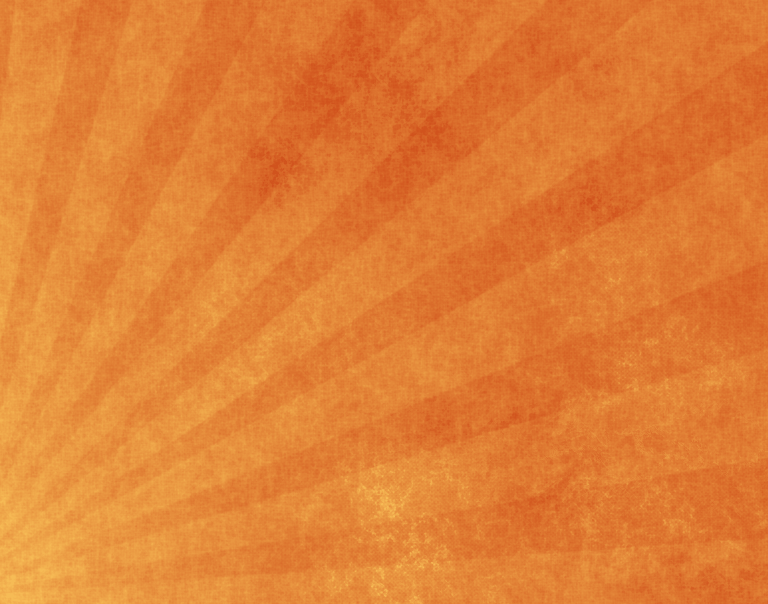
Give the GLSL for this background, as a Shadertoy shader.

```glsl
#define RAY_ORIGIN vec2(-0.099, 0.010)
#define RAY_PERIOD 10.7
#define RAY_SHIFT 18.6
#define RAY_HALF_WIDTH 0.215
#define RAY_DEPTH 0.19
#define STAIN_DEPTH 0.13
#define SCUFF_DEPTH 0.20
#define FLECK_GAIN 0.60
#define GRAIN_DEPTH 0.17
#define WEAVE_DEPTH 0.06
#define RUST vec3(0.85, 0.41, 0.16)
#define GOLD vec3(0.95, 0.69, 0.31)

vec2 hash2(vec2 cell) {
    vec3 h = fract(cell.xyx * vec3(0.1031, 0.1030, 0.0973));
    h += dot(h, h.yzx + 33.33);
    return fract((h.xx + h.yz) * h.zy);
}

// Distance to the nearest scattered point
float cellular(vec2 p) {
    vec2 cell = floor(p), local = fract(p);
    float nearest = 2.0;
    for (int y = -1; y <= 1; y++) {
        for (int x = -1; x <= 1; x++) {
            vec2 offset = vec2(x, y);
            vec2 delta = offset + hash2(cell + offset) - local;
            nearest = min(nearest, dot(delta, delta));
        }
    }
    return sqrt(nearest);
}

// Layered, warped sines in about -1 to 1
float stains(vec2 p) {
    float sum = 0.0, amplitude = 0.5;
    mat2 turn = mat2(0.8, 0.6, -0.6, 0.8);
    for (int i = 0; i < 6; i++) {
        p += 0.5 * sin(p.yx * 1.3 + float(i) * 1.7);
        sum += amplitude * sin(p.x) * sin(p.y + 0.8);
        p = turn * p * 1.9 + 2.3;
        amplitude *= 0.72;
    }
    return sum;
}

// Rough grit from cells of shrinking size
float grit(vec2 p) {
    float sum = 0.0, frequency = 38.0;
    for (int i = 0; i < 3; i++) {
        sum += cellular(p * frequency + float(i) * 7.3) - 0.48;
        frequency *= 2.1;
    }
    return sum;
}

float blob(vec2 p, vec2 centre, vec2 size) {
    vec2 d = (p - centre) / size;
    return exp(-dot(d, d));
}

// Coverage of the dark rays, fanning from the lower left
float rays(vec2 p) {
    vec2 d = p - RAY_ORIGIN;
    float angle = degrees(atan(d.y, d.x));
    angle += 0.15 * max(0.0, 29.0 - angle);
    float turn = (angle - RAY_SHIFT) / RAY_PERIOD - RAY_HALF_WIDTH;
    float edge = abs(fract(turn + 0.5) - 0.5) - RAY_HALF_WIDTH;
    float span = edge * radians(RAY_PERIOD) * length(d);
    float soft = 0.0015 + 0.5 / iResolution.y;
    return 1.0 - smoothstep(-soft, soft, span);
}

void mainImage(out vec4 fragColor, in vec2 fragCoord) {
    vec2 p = fragCoord / iResolution.y;
    float stain = stains(p * 7.0 + 1.0);
    float mottle = stains(p * 40.0 + 4.0);
    float rough = grit(p);
    vec2 ragged = p + 0.03 * vec2(stain + 0.5 * rough, mottle);

    // Warm light from the lower left and along the left edge
    float reach = length(p * vec2(1.2, 0.9));
    float tone = 0.19 + 0.50 * exp(-2.4 * reach * reach) + 0.12 * exp(-6.0 * reach);
    tone += 0.17 * exp(-5.0 * p.x);
    float fade = smoothstep(0.0, 0.5, length(p)) * 0.4 + 0.6;
    tone -= RAY_DEPTH * (rays(p) - 0.45) * fade * (0.95 + 0.2 * stain);

    // Worn golden areas
    float worn = blob(ragged, vec2(0.66, 0.06), vec2(0.16, 0.08));
    worn += 0.7 * blob(ragged, vec2(0.68, 0.20), vec2(0.15, 0.07));
    worn += 0.7 * blob(ragged, vec2(1.00, 0.58), vec2(0.10, 0.07));
    worn += 0.8 * blob(ragged, vec2(1.07, 0.41), vec2(0.17, 0.08));
    worn += 0.6 * blob(ragged, vec2(1.10, 0.16), vec2(0.22, 0.07));
    worn += 0.3 * blob(ragged, vec2(0.42, 0.45), vec2(0.25, 0.12));

    // Rusty areas
    float rusty = blob(ragged, vec2(0.44, 0.70), vec2(0.05, 0.05));
    rusty += 0.8 * blob(ragged, vec2(0.62, 0.83), vec2(0.17, 0.13));
    rusty += 0.8 * blob(ragged, vec2(0.96, 0.65), vec2(0.08, 0.035));
    rusty += 0.6 * blob(ragged, vec2(0.97, 0.88), vec2(0.08, 0.06));
    rusty += 0.6 * blob(ragged, vec2(0.75, 0.28), vec2(0.14, 0.04));
    rusty += 0.6 * blob(ragged, vec2(0.90, 0.18), vec2(0.11, 0.05));
    rusty += 0.6 * blob(ragged, vec2(1.17, 0.02), vec2(0.18, 0.04));
    tone += 0.26 * worn - 0.24 * rusty + STAIN_DEPTH * (0.6 * stain + 0.4 * mottle);

    // Ragged scuffs that bare or darken the surface
    float wear = 0.5 * mottle + 0.7 * rough + 0.4 * stain;
    tone += SCUFF_DEPTH * smoothstep(0.1, 0.45, wear) * (0.3 + worn);
    tone -= SCUFF_DEPTH * smoothstep(0.2, 0.5, -wear) * (0.4 + 0.6 * rusty);

    // Bright flecks and sideways scratches
    float fleck = 1.0 - smoothstep(0.12, 0.42, cellular(p * 150.0 + 0.4 * stain));
    float scratch = 1.0 - smoothstep(0.05, 0.35, cellular(ragged * vec2(6.0, 65.0)));
    float scratched = blob(p, vec2(1.12, 0.25), vec2(0.4, 0.09));
    tone += FLECK_GAIN * fleck * (0.08 + 0.4 * worn) * smoothstep(-0.3, 0.4, wear);
    tone += 0.2 * scratch * scratched;

    // Cloth threads, faint upright streaks and fine grain
    vec2 thread = sin(p * 942.0);
    float grain = cellular(p * vec2(230.0, 50.0)) + cellular(p * vec2(60.0, 230.0)) - 0.95;
    tone += WEAVE_DEPTH * thread.x * thread.y * (0.4 + worn) + GRAIN_DEPTH * grain;
    tone += 0.09 * (cellular(p * vec2(70.0, 5.0)) - 0.48) + 0.05 * rough;

    fragColor = vec4(mix(RUST, GOLD, clamp(tone, -0.3, 1.15)), 1.0);
}
```
